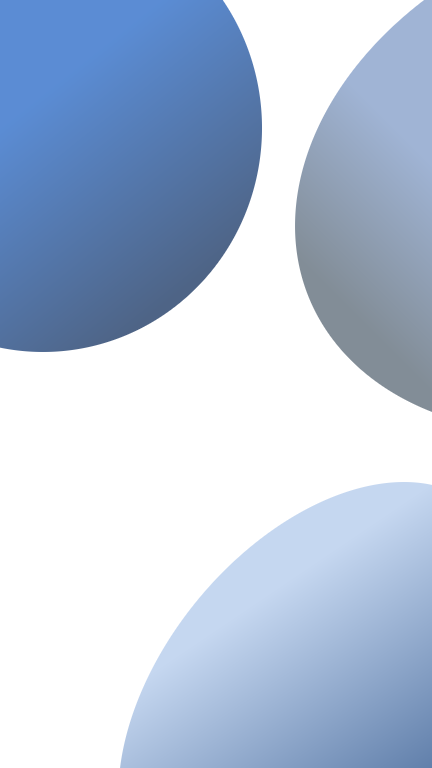
This background is drawn by a WebGL 2 fragment shader. Its source:

```glsl
#version 300 es
precision highp float;
// Three large tilted ellipses, cropped by the canvas edges, on plain white.
// Each is an approximate ellipse distance filled with a two-stop linear
// gradient. Lengths are in canvas widths, with the origin at the lower left.

uniform vec2 u_resolution;
out vec4 fragColor;

const vec3 WHITE      = vec3(1.0);
const vec3 SKY_BLUE   = vec3(0.355, 0.550, 0.832);
const vec3 SLATE_BLUE = vec3(0.306, 0.392, 0.525);
const vec3 PERIWINKLE = vec3(0.627, 0.706, 0.835);
const vec3 STONE_GREY = vec3(0.510, 0.553, 0.592);
const vec3 ICE_BLUE   = vec3(0.773, 0.843, 0.941);
const vec3 STEEL_BLUE = vec3(0.380, 0.500, 0.670);

// Signed distance to an ellipse, accurate near its edge.
float ellipseDistance(vec2 p, vec2 center, vec2 radii, float angle) {
    float c = cos(angle), s = sin(angle);
    vec2 d = p - center;
    vec2 q = vec2(c * d.x + s * d.y, c * d.y - s * d.x);
    float k = length(q / radii);
    float slope = length(q / (radii * radii));
    return k * (k - 1.0) / max(slope, 1e-4);
}

// Linear blend between two points, constant beyond either end.
vec3 linearGradient(vec2 p, vec2 start, vec2 end, vec3 first, vec3 last) {
    vec2 axis = end - start;
    float t = clamp(dot(p - start, axis) / dot(axis, axis), 0.0, 1.0);
    return mix(first, last, t);
}

// Lays a fill over the base with a one-pixel soft edge.
vec3 paint(vec3 base, vec3 fill, float dist, float pixel) {
    return mix(base, fill, clamp(0.5 - dist / pixel, 0.0, 1.0));
}

void main() {
    float pixel = 1.0 / u_resolution.x;
    vec2 p = gl_FragCoord.xy * pixel;
    vec3 color = WHITE;

    // Upper left: blue disc darkening to the lower right.
    float blueDisc = ellipseDistance(p, vec2(0.0995, 1.4815), vec2(0.507, 0.5185), 0.0);
    vec3 blueFill = linearGradient(p, vec2(0.145, 1.595), vec2(0.491, 1.160), SKY_BLUE, SLATE_BLUE);
    color = paint(color, blueFill, blueDisc, pixel);

    // Upper right: pale blue turning grey to the lower left.
    float greyOval = ellipseDistance(p, vec2(1.4347, 1.3806), vec2(0.7766, 0.5738), 0.3816);
    vec3 greyFill = linearGradient(p, vec2(0.926, 1.472), vec2(0.662, 1.208), PERIWINKLE, STONE_GREY);
    color = paint(color, greyFill, greyOval, pixel);

    // Lower right: icy oval deepening toward the corner.
    float iceOval = ellipseDistance(p, vec2(0.7343, 0.160), vec2(0.5785, 0.3593), 0.884);
    vec3 iceFill = linearGradient(p, vec2(0.694, 0.453), vec2(1.0, 0.0), ICE_BLUE, STEEL_BLUE);
    color = paint(color, iceFill, iceOval, pixel);

    fragColor = vec4(color, 1.0);
}
```
